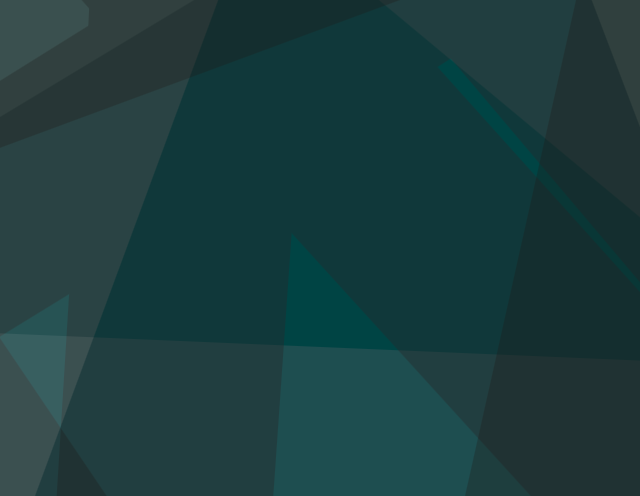
Give the GLSL for this background, as a Shadertoy shader.

```glsl
// Dark teal backdrop of overlapping, translucent flat facets.

// Smooth coverage of the half-plane to the left of the ray from a to b.
float leftOf(vec2 p, vec2 a, vec2 b) {
    vec2 e = b - a;
    float d = e.x * (p.y - a.y) - e.y * (p.x - a.x);
    return clamp(d / fwidth(d) + 0.5, 0.0, 1.0);
}

void mainImage(out vec4 fragColor, in vec2 fragCoord) {
    vec2 p = fragCoord / iResolution.xy;

    // Large pale planes
    float leftPlane = leftOf(p, vec2(0.0547, 0.0), vec2(0.341, 1.0));
    float floorPlane = leftOf(p, vec2(1.0, 0.273), vec2(0.0, 0.328));
    float upperRight = leftOf(p, vec2(0.592, 1.0), vec2(1.0, 0.562));

    // Central triangle
    vec2 apex = vec2(0.4557, 0.53);
    float triangle = leftOf(p, apex, vec2(0.427, 0.0))
                   * leftOf(p, vec2(0.8294, 0.0), apex);

    // Thin diagonal blade
    vec2 bladeTop = vec2(0.7044, 0.882);
    vec2 bladeEnd = vec2(0.6836, 0.865);
    float blade = leftOf(p, bladeEnd, vec2(1.0, 0.411))
                * leftOf(p, vec2(1.0, 0.431), bladeTop)
                * leftOf(p, bladeTop, bladeEnd);

    // Small shard at the left and the shadow below its crossing edges
    vec2 shardTip = vec2(0.108, 0.407);
    float shardWest = leftOf(p, vec2(0.0885, 0.0), shardTip);
    float shardAbove = leftOf(p, vec2(0.0, 0.318), vec2(0.1667, 0.0));
    float shard = shardWest * shardAbove * leftOf(p, shardTip, vec2(0.0, 0.3215));
    float shardShadow = (1.0 - shardWest) * (1.0 - shardAbove);

    // Dark planes
    float steepShade = leftOf(p, vec2(0.9, 1.0), vec2(0.7266, 0.0));
    float topShade = leftOf(p, vec2(0.0, 0.702), vec2(0.625, 1.0));
    float shade = max(max(steepShade, topShade), shardShadow);

    // Warm corners and the pale chip at the upper left
    float warmLeft = leftOf(p, vec2(0.0, 0.764), vec2(0.3034, 1.0));
    float warmRight = leftOf(p, vec2(0.9245, 1.0), vec2(1.0, 0.744));
    float chip = leftOf(p, vec2(0.0, 0.837), vec2(0.138, 0.948))
               * leftOf(p, vec2(0.138, 0.948), vec2(0.1393, 0.983))
               * leftOf(p, vec2(0.1393, 0.983), vec2(0.1276, 1.0));

    // Layer light, teal, shade and warm tints
    vec3 color = vec3(0.063, 0.22, 0.227);
    color += leftPlane * vec3(0.102, 0.043, 0.039);
    color += max(floorPlane, upperRight) * vec3(0.067, 0.024, 0.024);
    color += leftPlane * floorPlane * vec3(0.0, 0.025, 0.025);
    vec3 tealShift = mix(vec3(-0.063, 0.047, 0.04), vec3(-0.012, 0.061, 0.063),
                         max(leftPlane, floorPlane));
    color += max(max(triangle, blade), shard) * tealShift;
    color = mix(color, vec3(0.118, 0.085, 0.075), 0.29 * shade);
    color += warmLeft * vec3(0.039, 0.039, 0.035);
    color += warmRight * vec3(0.063, 0.053, 0.043);
    color += chip * vec3(0.039, 0.063, 0.063);

    fragColor = vec4(color, 1.0);
}
```
